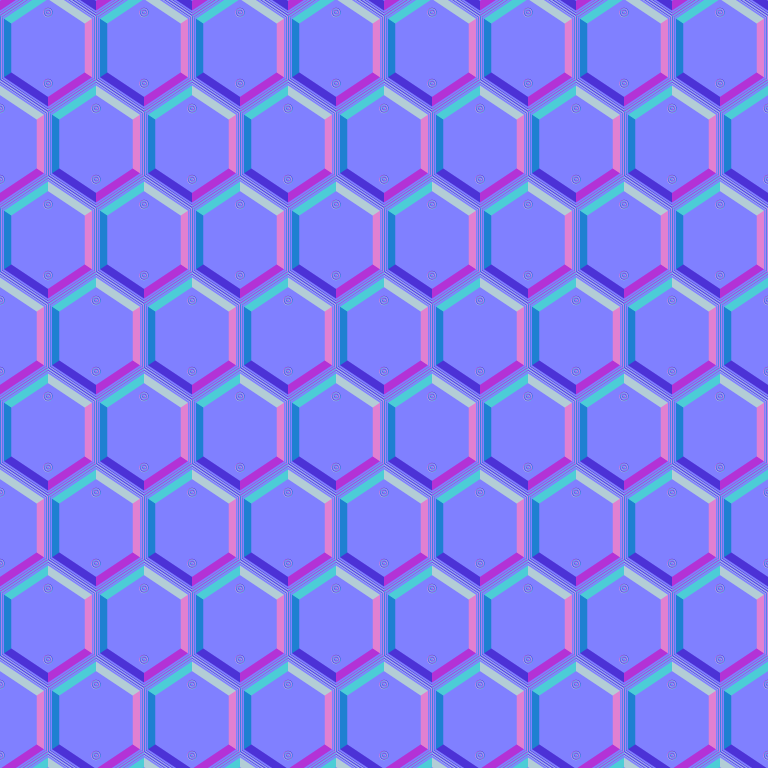
Reproduce this texture map procedurally as a Shadertoy shader.

```glsl
const float REPEATS = 8.0;              // cells across and rows up, even so rows wrap
const vec2 PERIOD = vec2(1.0, 2.0);     // lattice period in cells
const vec2 EDGE_AXIS = vec2(0.5, 0.75); // gradient across the slanted edges
const float CELL_RADIUS = 0.5;
const float BEVEL_INNER = 0.382;
const float BEVEL_OUTER = 0.458;
const float BEVEL_SLOPE = 1.2;
const float TRIM_RADIUS = 0.479;
const float TRIM_HALF = 0.0055;
const float SEAM_HALF = 0.0075;
const float GROOVE_SLOPE = 1.0;
const float BOLT_OFFSET = 0.37;
const float BOLT_RADIUS = 0.043;
const float SOCKET_RADIUS = 0.02;
const float RING_HALF = 0.006;
const int SAMPLES = 4;                  // antialiasing samples per axis

// Distance from the cell centre, measured in the stretched hexagon.
float hexDistance(vec2 p) {
    p = abs(p);
    return max(p.x, dot(p, EDGE_AXIS));
}

vec2 hexGradient(vec2 p) {
    vec2 a = abs(p);
    return sign(p) * (a.x > dot(a, EDGE_AXIS) ? vec2(1.0, 0.0) : EDGE_AXIS);
}

vec2 wrapCentered(vec2 p) {
    return mod(p + 0.5 * PERIOD, PERIOD) - 0.5 * PERIOD;
}

// Position relative to the nearest centre of two interleaved lattices.
vec2 cellPosition(vec2 p) {
    vec2 a = wrapCentered(p - vec2(0.0, 0.5));
    vec2 b = wrapCentered(p - vec2(0.5, 1.5));
    return hexDistance(a) < hexDistance(b) ? a : b;
}

// Downward slope of a V-shaped groove: falling before its centre, rising after.
float grooveSlope(float d, float center, float halfWidth) {
    float x = d - center;
    return abs(x) < halfWidth ? (x < 0.0 ? GROOVE_SLOPE : -GROOVE_SLOPE) : 0.0;
}

vec3 surfaceNormal(vec2 p) {
    // Raised plate, trim line and seam
    float d = hexDistance(p);
    float slope = d > BEVEL_INNER && d < BEVEL_OUTER ? BEVEL_SLOPE : 0.0;
    slope += grooveSlope(d, TRIM_RADIUS, TRIM_HALF);
    slope += grooveSlope(d, CELL_RADIUS, SEAM_HALF);
    vec2 tilt = slope * hexGradient(p);

    // Bolts mirrored about the cell centre
    vec2 q = vec2(p.x, p.y - (p.y < 0.0 ? -BOLT_OFFSET : BOLT_OFFSET));
    float r = length(q);
    float ring = grooveSlope(r, BOLT_RADIUS, RING_HALF)
               + grooveSlope(r, SOCKET_RADIUS, RING_HALF);
    tilt += ring * q / max(r, 0.001);

    return normalize(vec3(tilt, 1.0));
}

void mainImage(out vec4 fragColor, in vec2 fragCoord) {
    vec3 color = vec3(0.0);
    for (int j = 0; j < SAMPLES; j++) {
        for (int i = 0; i < SAMPLES; i++) {
            vec2 jitter = (vec2(i, j) + 0.5) / float(SAMPLES) - 0.5;
            vec2 uv = (fragCoord + jitter) / iResolution.xy;
            color += 0.5 + 0.5 * surfaceNormal(cellPosition(uv * REPEATS));
        }
    }
    fragColor = vec4(color / float(SAMPLES * SAMPLES), 1.0);
}
```
